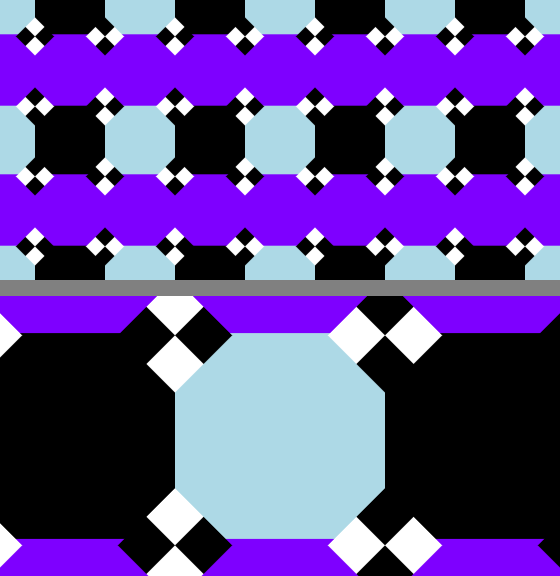
Top: the whole. Bottom: its middle third, enlarged.
Write a WebGL 2 fragment shader that draws this pattern.

```glsl
#version 300 es
precision highp float;

uniform vec2 u_resolution;
out vec4 outColor;

const float ROWS = 4.0;             // tiles over the canvas height
const float BAND_HALF = 0.51;       // half height of a violet band, in tiles
const float COLUMN_HALF = 0.5;      // half width of a black tile
const float DIAMOND_RADIUS = 0.272; // half diagonal of a corner diamond
const vec2 DIAMOND_ORIGIN = vec2(0.5, 0.479);

const vec3 VIOLET = vec3(0.495, 0.0, 1.0);
const vec3 PALE_BLUE = vec3(0.68, 0.85, 0.902);
const vec3 BLACK = vec3(0.0);
const vec3 WHITE = vec3(1.0);

// Antialiased coverage of a signed distance
float coverage(float dist, float width) {
    return clamp(0.5 - dist / width, 0.0, 1.0);
}

// Distance to stripes of period two, centred on odd coordinates
float stripe(float x, float halfWidth) {
    return abs(mod(x, 2.0) - 1.0) - halfWidth;
}

void main() {
    float pixel = ROWS / u_resolution.y;
    vec2 p = gl_FragCoord.xy * pixel;

    // Alternating tiles crossed by solid bands
    vec3 color = mix(PALE_BLUE, BLACK, coverage(stripe(p.x, COLUMN_HALF), pixel));
    color = mix(color, VIOLET, coverage(stripe(p.y, BAND_HALF), pixel));

    // Nearest tile corner, with axes turned along the diamond sides
    vec2 corner = round(p - DIAMOND_ORIGIN);
    vec2 offset = p - DIAMOND_ORIGIN - corner;
    vec2 turned = vec2(offset.x + offset.y, offset.x - offset.y);
    float slantPixel = pixel * sqrt(2.0);

    // White lobes alternate between vertical and horizontal pairs
    float parity = mod(corner.x + floor((corner.y + 1.0) * 0.5), 2.0);
    float orientation = parity * 2.0 - 1.0;
    vec2 side = clamp(2.0 * turned / slantPixel, -1.0, 1.0);
    float whiteLobe = 0.5 + 0.5 * orientation * side.x * side.y;

    float diamond = max(abs(turned.x), abs(turned.y)) - DIAMOND_RADIUS;
    color = mix(color, mix(BLACK, WHITE, whiteLobe), coverage(diamond, slantPixel));

    outColor = vec4(color, 1.0);
}
```
